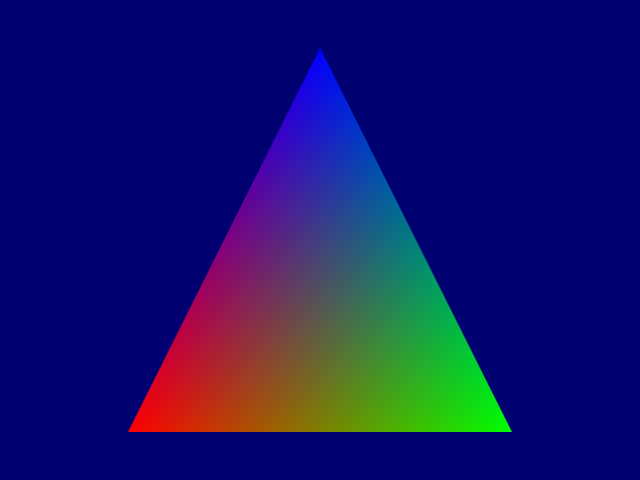
This background is drawn by a Shadertoy shader. Its source:

```glsl
// A triangle on a flat navy ground, with red, green and blue corners.
// Barycentric weights blend the corner colours across its face, and the
// smallest weight, scaled by its screen derivative, smooths the edges.

#define CORNER_LEFT  vec2(0.2, 0.1)
#define CORNER_RIGHT vec2(0.8, 0.1)
#define CORNER_TOP   vec2(0.5, 0.9)
#define COLOR_LEFT   vec3(1.0, 0.0, 0.0)
#define COLOR_RIGHT  vec3(0.0, 1.0, 0.0)
#define COLOR_TOP    vec3(0.0, 0.0, 1.0)
#define BACKGROUND   vec3(0.0, 0.0, 0.44)

float cross2(vec2 a, vec2 b) {
    return a.x * b.y - a.y * b.x;
}

// Weights of corners a, b and c at point p; all are positive inside.
vec3 barycentric(vec2 p, vec2 a, vec2 b, vec2 c) {
    vec3 areas = vec3(cross2(b - p, c - p),
                      cross2(c - p, a - p),
                      cross2(a - p, b - p));
    return areas / cross2(b - a, c - a);
}

void mainImage(out vec4 fragColor, in vec2 fragCoord) {
    vec2 uv = fragCoord / iResolution.xy;
    vec3 weights = barycentric(uv, CORNER_LEFT, CORNER_RIGHT, CORNER_TOP);

    // Coverage from the distance to each edge, in pixel widths
    vec3 edges = clamp(weights / fwidth(weights) + 0.5, 0.0, 1.0);
    float coverage = min(edges.x, min(edges.y, edges.z));

    // Linear blend of the corner colours
    vec3 inside = clamp(weights, 0.0, 1.0);
    vec3 face = mat3(COLOR_LEFT, COLOR_RIGHT, COLOR_TOP) * inside;

    fragColor = vec4(mix(BACKGROUND, face, coverage), 1.0);
}
```
